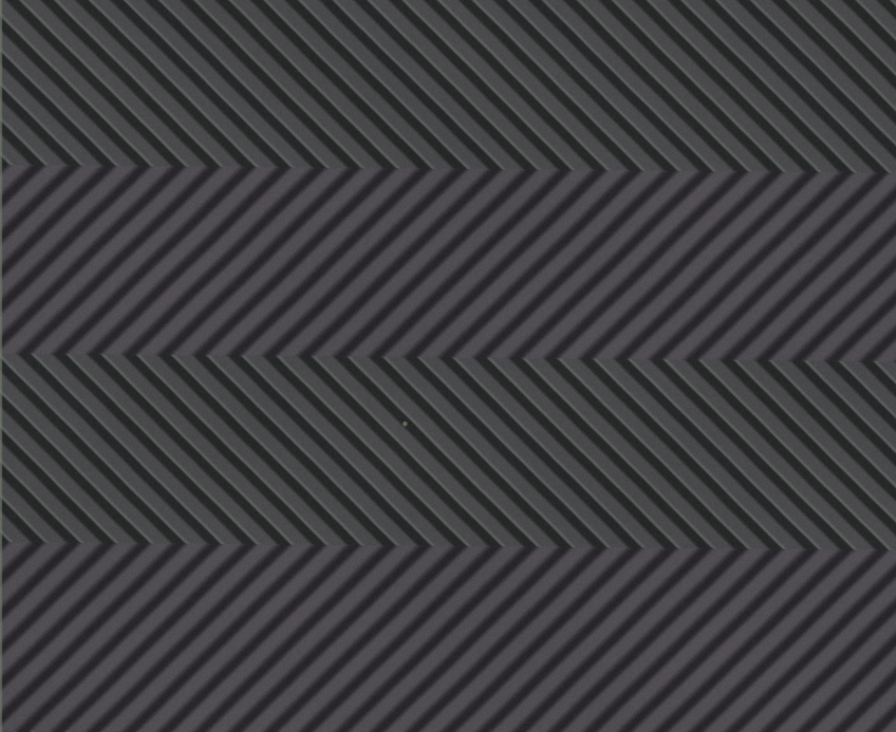
This pattern is drawn by a WebGL 1 fragment shader. Its source:

```glsl
precision highp float;
// Dark moulded rubber with horizontal rows of herringbone ribs.

uniform vec2 u_resolution;

// Layout, in canvas widths, measured down from the top left
const float RIBS_ACROSS = 25.5;
const float ROW_HEIGHT = 0.2105;
const float SEAM_Y = 0.3945;     // a seam whose chevrons point left
const float SEAM_TILT = 0.009;
const float TIP_X = 0.348;       // tip of one rib on that seam
const float RIB_SLOPE = 1.008;   // horizontal run per unit of height
const float RIB_WIDTH = 0.61;    // share of one repeat
const float RIM_POS = 0.06;
const float RIM_WIDTH = 0.065;
const float GRAIN = 0.018;
const float WOBBLE = 0.018;
const float PI = 3.14159265;

const vec3 GROOVE_FALLING = vec3(0.150, 0.158, 0.155);
const vec3 GROOVE_RISING  = vec3(0.158, 0.148, 0.165);
const vec3 RIB_FALLING    = vec3(0.288, 0.286, 0.298);
const vec3 RIB_RISING     = vec3(0.302, 0.289, 0.311);
const vec3 RIM_LIGHT      = vec3(0.365, 0.390, 0.380);
const vec3 BORDER         = vec3(0.440, 0.480, 0.420);
const vec3 FLECK          = vec3(0.520, 0.530, 0.430);
const vec2 FLECK_POS = vec2(0.452, 0.473);

float hash(vec2 p) {
  p = fract(p * vec2(0.1031, 0.1137));
  p += dot(p, p.yx + 33.33);
  return fract((p.x + p.y) * p.x * 91.7);
}

// Layered sines for slow unevenness
float drift(vec2 p) {
  return 0.5 * sin(p.x * 17.0 + 3.0 * sin(p.y * 11.0))
       + 0.3 * sin(p.y * 43.0 - p.x * 29.0)
       + 0.2 * sin(p.x * 83.0 + p.y * 61.0);
}

// Raised part of a repeat: 1 on the rib, 0 in the groove
float ribMask(float f, float riseSoft, float fallSoft) {
  return smoothstep(-riseSoft, riseSoft, f)
       * (1.0 - smoothstep(RIB_WIDTH - fallSoft, RIB_WIDTH + fallSoft, f));
}

void main() {
  vec2 p = gl_FragCoord.xy / u_resolution.x;
  p.y = u_resolution.y / u_resolution.x - p.y;
  float pixel = 1.0 / u_resolution.x;

  // Rows fold the ribs back and forth
  float row = (p.y - SEAM_Y - SEAM_TILT * (p.x - 0.0)) / ROW_HEIGHT;
  float run = abs(mod(row + 1.0, 2.0) - 1.0) * ROW_HEIGHT * RIB_SLOPE;
  float seamSoft = PI * pixel / ROW_HEIGHT;
  float falling = smoothstep(-seamSoft, seamSoft, sin(PI * row));

  // Position inside one repeat, from -0.15 to 0.85
  float u = (p.x - TIP_X - run) * RIBS_ACROSS + WOBBLE * drift(p);
  float f = fract(u + 0.15) - 0.15;
  float aa = pixel * RIBS_ACROSS;

  // Crisp ribs in falling rows, rounded ones in rising rows
  float crisp = ribMask(f, max(0.06, aa), max(0.09, aa));
  float rounded = ribMask(f, 0.13, 0.17);
  vec3 fallingColor = mix(GROOVE_FALLING, RIB_FALLING, crisp);
  float rim = exp(-pow((f - RIM_POS) / RIM_WIDTH, 2.0));
  fallingColor = mix(fallingColor, RIM_LIGHT, 0.75 * rim);
  vec3 risingColor = mix(GROOVE_RISING, RIB_RISING, rounded);
  risingColor += 0.014 * sin(PI * clamp(f / RIB_WIDTH, 0.0, 1.0));
  vec3 color = mix(risingColor, fallingColor, falling);

  // Uneven light and fine grain
  color *= 1.0 + 0.02 * drift(p * 0.6 + 2.0);
  color += GRAIN * (hash(floor(p * 512.0)) - 0.5);

  // One pale fleck and the worn left border
  float fleck = 1.0 - smoothstep(0.001, 0.004, length(p - FLECK_POS));
  color = mix(color, FLECK, 0.7 * fleck);
  color = mix(color, BORDER, 0.7 * (1.0 - smoothstep(0.001, 0.0035, p.x)));

  gl_FragColor = vec4(color, 1.0);
}
```
